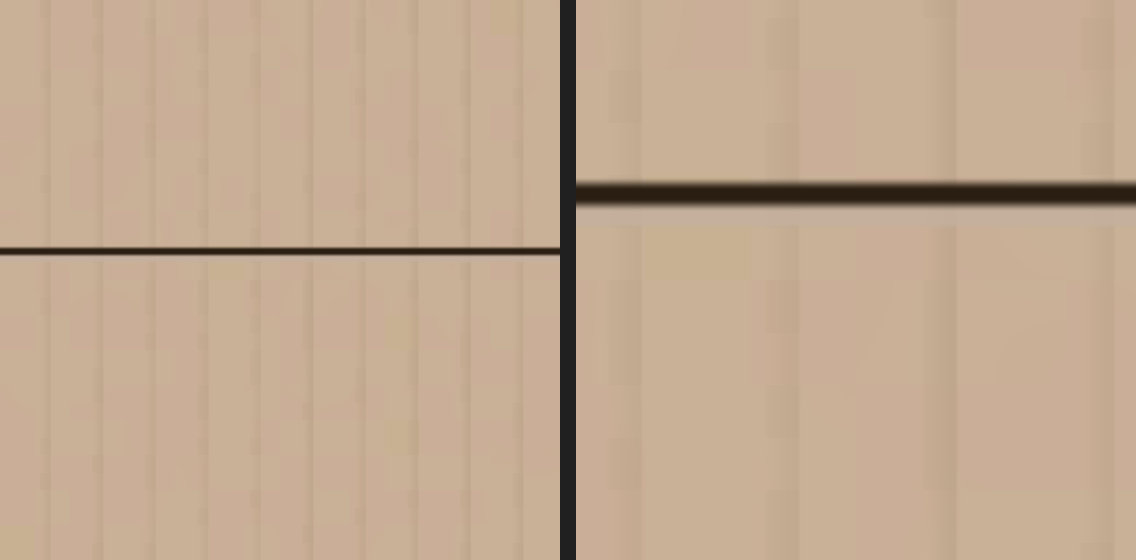
Left: the whole. Right: its middle third, enlarged.
Write a WebGL 2 fragment shader that draws this texture.

```glsl
#version 300 es
precision highp float;

uniform vec2 u_resolution;
out vec4 outColor;

const vec3 TAN = vec3(0.785, 0.694, 0.592);
const vec3 PINK = vec3(0.796, 0.682, 0.590);
const vec3 OCHRE = vec3(0.784, 0.690, 0.565);
const vec3 SEAM = vec3(0.735, 0.643, 0.540);
const vec3 HAZE = vec3(0.765, 0.690, 0.620);
const vec3 GROOVE = vec3(0.165, 0.118, 0.070);

const float BOARD_WIDTH = 0.09375;
const float GROOVE_Y = 0.551;

float hash(vec2 p) {
    vec3 q = fract(vec3(p.xyx) * 0.1031);
    q += dot(q, q.yzx + 33.33);
    return fract((q.x + q.y) * q.z);
}

float valueNoise(vec2 p) {
    vec2 cell = floor(p);
    vec2 f = smoothstep(0.0, 1.0, fract(p));
    float low = mix(hash(cell), hash(cell + vec2(1.0, 0.0)), f.x);
    float high = mix(hash(cell + vec2(0.0, 1.0)), hash(cell + vec2(1.0)), f.x);
    return mix(low, high, f.y);
}

// Faint blocky tint: mostly tan, some pink, rarely ochre
vec3 blotchedBase(vec2 uv) {
    vec2 cell = floor(uv * 16.0);
    float tone = mix(hash(cell), valueNoise(uv * vec2(16.0, 9.0)), 0.4);
    vec3 color = mix(TAN, PINK, 0.85 * smoothstep(0.54, 0.64, tone));
    return mix(color, OCHRE, 0.7 * step(0.985, hash(cell + 71.0)));
}

// Shade rising towards the right edge of a board, then a crisp reset
float boardSeam(float x, float width, float aa) {
    float t = fract(x / BOARD_WIDTH + 0.014);
    float soft = aa / BOARD_WIDTH;
    float rise = smoothstep(1.0 - width, 0.98, t);
    float fall = 1.0 - smoothstep(1.0 - soft - 0.02, 1.0, t);
    return rise * fall;
}

// Uneven darker blocks beside some seams
float seamWear(vec2 uv) {
    vec2 cell = floor(uv * 32.0);
    float t = fract(uv.x / BOARD_WIDTH);
    float worn = step(0.72, hash(cell + 19.0));
    return worn * smoothstep(0.74, 0.78, t) * (1.0 - smoothstep(0.96, 0.99, t));
}

float softLine(float offset, float halfCore, float halfOuter) {
    return 1.0 - smoothstep(halfCore, halfOuter, abs(offset));
}

void main() {
    vec2 uv = gl_FragCoord.xy / u_resolution;
    float aa = 1.0 / u_resolution.x;
    float offset = uv.y - GROOVE_Y;

    // Boards and their seams
    vec3 color = blotchedBase(uv);
    float strength = mix(0.45, 0.75, hash(vec2(floor(uv.x / BOARD_WIDTH), 5.0)));
    color = mix(color, SEAM, strength * boardSeam(uv.x, 0.24, aa));
    color = mix(color, SEAM, 0.25 * seamWear(uv));

    // Pale haze hides the seams just below the groove
    color = mix(color, HAZE, 0.8 * softLine(offset + 0.010, 0.007, 0.011));

    // Single dark horizontal groove
    color = mix(color, GROOVE, softLine(offset, 0.0025, 0.0105));
    outColor = vec4(color, 1.0);
}
```
